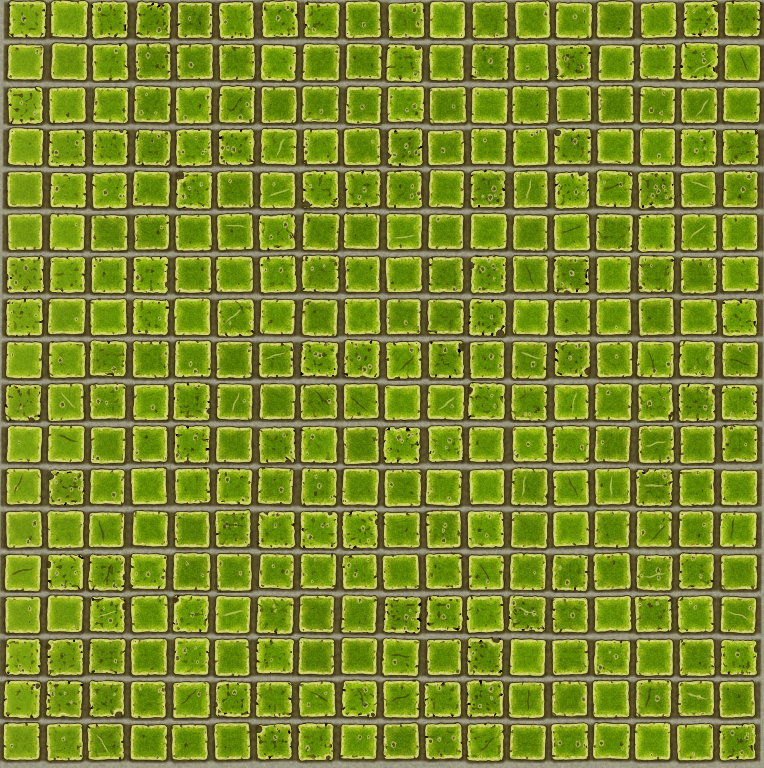
This texture is drawn by a WebGL 1 fragment shader. Its source:

```glsl
precision highp float;
// Sheet of 18 x 18 worn green glazed mosaic tiles on grey grout.

uniform vec2 u_resolution;

float hash(vec2 p) {
  return fract(sin(dot(p, vec2(127.1, 311.7))) * 4375.85);
}

vec2 hash2(vec2 p) {
  return vec2(hash(p), hash(p + 47.3));
}

float corner(vec2 i, vec2 f, vec2 o) {
  float a = 6.2832 * hash(i + o);
  return dot(vec2(cos(a), sin(a)), f - o);
}

// Gradient noise, about -0.7 to 0.7
float noise(vec2 p) {
  vec2 i = floor(p), f = fract(p);
  vec2 u = f * f * f * (f * (f * 6.0 - 15.0) + 10.0);
  float low = mix(corner(i, f, vec2(0.0)), corner(i, f, vec2(1.0, 0.0)), u.x);
  float high = mix(corner(i, f, vec2(0.0, 1.0)), corner(i, f, vec2(1.0)), u.x);
  return mix(low, high, u.y);
}

float roundBox(vec2 p, vec2 halfSize, float radius) {
  vec2 q = abs(p) - halfSize + radius;
  return length(max(q, 0.0)) + min(max(q.x, q.y), 0.0) - radius;
}

void main() {
  vec2 uv = gl_FragCoord.xy / u_resolution;
  float aa = 11.0 / min(u_resolution.x, u_resolution.y);

  // Slightly sheared grid; the outer margin belongs to the border tiles
  vec2 grid = (uv - vec2(0.001 + 0.0065 * uv.y, 0.0065)) / vec2(0.0551, 0.0553);
  vec2 id = clamp(floor(grid), 0.0, 17.0);
  vec2 cell = grid - id - 0.5;
  float wear = hash(id + 5.1);
  wear *= wear;

  // Each tile is shifted, turned and sized a little differently
  float turn = 0.07 * (hash(id + 9.7) - 0.5);
  vec2 p = cell - 0.045 * (hash2(id + 2.3) - 0.5);
  p += turn * vec2(-p.y, p.x);
  float broad = noise(grid * 4.0);
  float medium = noise(grid * 10.0 + 31.0);
  float fine = noise(grid * 25.0 + 77.0);
  vec2 halfSize = 0.415 + 0.03 * (hash2(id + 14.9) - 0.5);
  float d = roundBox(p, halfSize, 0.075);
  d += 0.022 * broad + (0.015 + 0.02 * wear) * medium;

  // Bite out of the edge of the more worn tiles
  float side = 6.2832 * hash(id + 21.4);
  float bite = 0.1 * smoothstep(0.4, 0.8, wear) - length(p - 0.49 * vec2(cos(side), sin(side)));
  d = max(d, bite + 0.04 * medium);

  // Grout: grey rows, dark brown columns, shadow around and below tiles
  vec3 grout = vec3(0.62, 0.61, 0.52) * (1.0 + 0.12 * medium + 0.12 * fine);
  vec3 brown = vec3(0.24, 0.2, 0.06) * (1.0 + 0.4 * medium);
  float column = smoothstep(0.37, 0.43, abs(cell.x)) * smoothstep(0.57, 0.51, abs(cell.x));
  column *= smoothstep(0.48, 0.39, abs(cell.y + 0.02));
  float shadow = 1.0 - smoothstep(0.0, 0.085, roundBox(p + vec2(0.0, 0.025), halfSize, 0.07));
  vec3 color = mix(grout, brown + 0.06, 0.85 * column);
  color = mix(color, brown, 0.85 * shadow);
  color = mix(color, brown, 1.0 - smoothstep(0.02 - aa, 0.02 + aa, d));

  // Glaze pools darker in the middle and thins out towards the rim
  float depth = smoothstep(0.03, 0.24, -d + 0.13 * broad + 0.08 * medium);
  vec3 glaze = mix(vec3(0.59, 0.7, 0.08), vec3(0.36, 0.52, 0.015), depth);
  glaze *= 0.92 + 0.16 * hash(id + 33.0) + 0.22 * fine + 0.15 * medium;
  glaze = mix(glaze, vec3(0.65, 0.74, 0.16), 0.35 * smoothstep(0.2, 0.0, uv.x));

  // Broken cream rim where the glaze has worn thin
  vec3 cream = vec3(0.84, 0.84, 0.47);
  float rim = smoothstep(-0.085, -0.035, d + 0.02 * fine);
  glaze = mix(glaze, cream, rim * clamp(0.85 + 0.8 * medium, 0.2, 1.0));
  glaze = mix(glaze, brown, 0.75 * smoothstep(0.22, 0.42, noise(grid * 9.0 + 12.0)) * (rim + wear));

  // Pits: dark holes with pale chipped edges, more on worn tiles
  for (int i = 0; i < 9; i++) {
    vec2 seed = id + 17.3 * float(i + 1);
    vec2 center = 0.74 * (hash2(seed) - 0.5);
    float radius = 0.01 + 0.035 * hash(seed + 3.7);
    float pit = length((p - center) * vec2(1.0, 0.8)) - radius + 0.03 * fine;
    float present = step(hash(seed + 8.2), 0.12 + 0.65 * wear);
    float pale = step(0.5, hash(seed + 6.1));
    glaze = mix(glaze, cream, 0.75 * pale * present * (1.0 - smoothstep(0.0, 0.035, pit)));
    glaze = mix(glaze, brown, 0.8 * present * (1.0 - smoothstep(-0.025, 0.012, pit)));
  }

  // Occasional scratch, pale or dark
  float angle = 3.1416 * hash(id + 41.0);
  vec2 s = vec2(dot(p, vec2(cos(angle), sin(angle))), dot(p, vec2(-sin(angle), cos(angle))));
  float scratch = abs(s.y - 0.3 * (hash(id + 52.0) - 0.5) + 0.06 * broad);
  scratch = (1.0 - smoothstep(0.005, 0.03, scratch)) * smoothstep(0.3, 0.15, abs(s.x));
  scratch *= step(0.82, hash(id + 61.0));
  glaze = mix(glaze, mix(brown, cream, step(0.5, hash(id + 71.0))), 0.65 * scratch);

  color = mix(color, glaze, 1.0 - smoothstep(-aa, aa, d));
  gl_FragColor = vec4(clamp(color, 0.0, 1.0), 1.0);
}
```
